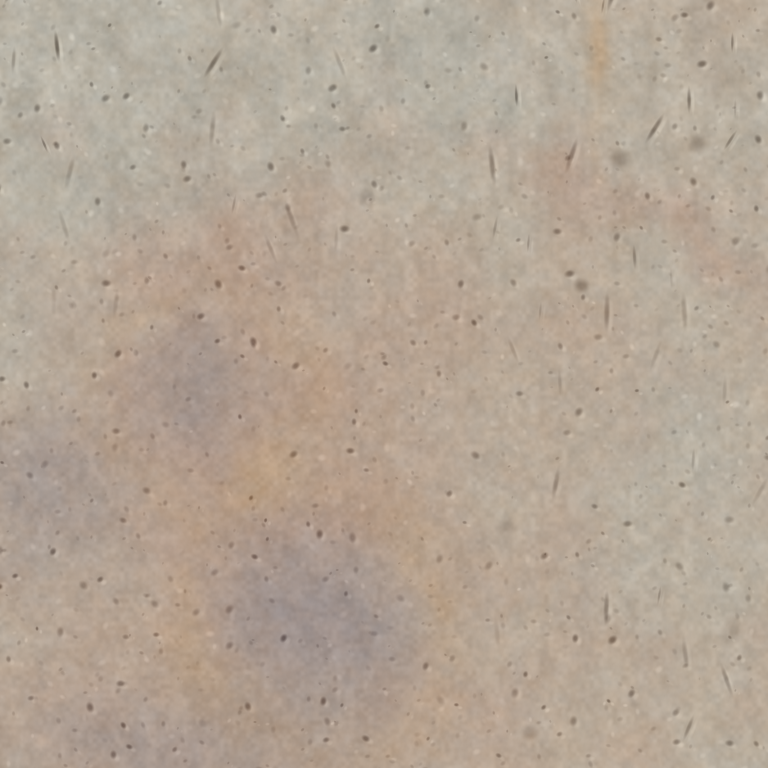
Reproduce this texture procedurally as a Shadertoy shader.

```glsl
float hash(vec2 p) {
    return fract(sin(dot(p, vec2(127.1, 311.7))) * 43758.5453);
}

vec2 hash2(vec2 p) {
    return vec2(hash(p), hash(p + 57.3));
}

float noise(vec2 p) {
    vec2 cell = floor(p);
    vec2 f = fract(p);
    f = f * f * (3.0 - 2.0 * f);
    float low = mix(hash(cell), hash(cell + vec2(1, 0)), f.x);
    float high = mix(hash(cell + vec2(0, 1)), hash(cell + vec2(1, 1)), f.x);
    return mix(low, high, f.y);
}

// Layered noise, centred on zero
float fbm(vec2 p) {
    float sum = 0.0;
    float amplitude = 0.5;
    for (int i = 0; i < 5; i++) {
        sum += amplitude * (noise(p) - 0.5);
        p = mat2(1.6, 1.2, -1.2, 1.6) * p + 13.7;
        amplitude *= 0.5;
    }
    return sum;
}

float blob(vec2 p, vec2 center, vec2 radius) {
    vec2 d = (p - center) / radius;
    return exp(-dot(d, d));
}

float ring(vec2 p, vec2 center, float radius, float width) {
    float d = (length(p - center) - radius) / width;
    return exp(-d * d);
}

// Scattered soft ellipses, half size given in cells
float pits(vec2 p, float cells, vec2 size, float chance, float tilt) {
    vec2 q = p * cells;
    vec2 home = floor(q);
    float depth = 0.0;
    for (int y = -1; y <= 1; y++) {
        for (int x = -1; x <= 1; x++) {
            vec2 cell = home + vec2(x, y);
            vec2 d = q - cell - hash2(cell + cells);
            float angle = (hash(cell + 9.1) - 0.6) * tilt;
            float c = cos(angle);
            float s = sin(angle);
            d = mat2(c, -s, s, c) * d;
            d /= size * mix(0.5, 1.2, hash(cell + 4.7));
            float present = step(hash(cell + 21.9), chance);
            float strength = mix(0.3, 1.0, hash(cell + 33.3));
            depth = max(depth, present * strength * (1.0 - smoothstep(0.2, 1.3, length(d))));
        }
    }
    return depth;
}

// Pits with a faint bright rim on the lower right
float relief(vec2 p, float cells, vec2 size, float chance, float tilt) {
    float dark = pits(p, cells, size, chance, tilt);
    float lit = pits(p + vec2(-0.005, 0.004), cells, size, chance, tilt);
    return dark - 0.3 * lit * (1.0 - dark);
}

void mainImage(out vec4 fragColor, in vec2 fragCoord) {
    vec2 uv = fragCoord / iResolution.xy;
    vec2 warp = vec2(fbm(uv * 6.0), fbm(uv * 6.0 + 40.0));
    vec2 p = uv + 0.12 * warp;

    const vec3 beige = vec3(0.725, 0.672, 0.605);
    const vec3 coolGrey = vec3(0.715, 0.695, 0.645);
    const vec3 rust = vec3(0.705, 0.595, 0.525);
    const vec3 mauve = vec3(0.595, 0.555, 0.55);
    const vec3 ochre = vec3(0.745, 0.63, 0.50);
    const vec2 upperSpot = vec2(0.26, 0.47);
    const vec2 lowerSpot = vec2(0.41, 0.19);

    // Bare concrete
    float cool = blob(p, vec2(0.08, 0.92), vec2(0.40, 0.36));
    cool += 0.7 * blob(p, vec2(0.65, 0.90), vec2(0.40, 0.18));
    cool += 0.5 * blob(p, vec2(0.95, 0.30), vec2(0.14, 0.35));
    cool += 1.2 * fbm(uv * 9.0 + 5.0);
    vec3 color = mix(beige, coolGrey, clamp(cool, 0.0, 1.0));

    // Rust stains
    float stain = 0.75 * blob(p, vec2(0.36, 0.42), vec2(0.29, 0.27));
    stain += 0.5 * blob(p, vec2(0.27, 0.67), vec2(0.10, 0.07));
    stain += 0.45 * blob(p, vec2(0.35, 0.05), vec2(0.45, 0.22));
    float band = (p.y - 0.78 + 0.35 * (p.x - 0.62)) / 0.045;
    stain += 0.5 * exp(-band * band) * smoothstep(0.5, 0.75, p.x);
    stain += 0.7 * fbm(uv * 12.0 + 17.0);
    color = mix(color, rust, clamp(stain, 0.0, 0.9));

    // Ochre halos and run
    float halo = 0.45 * ring(p, lowerSpot, 0.165, 0.035);
    halo += 0.22 * ring(p, upperSpot, 0.14, 0.03);
    halo += 0.6 * blob(p, vec2(0.785, 0.97), vec2(0.018, 0.17));
    color = mix(color, ochre, clamp(halo * (1.0 + 2.0 * fbm(uv * 14.0)), 0.0, 0.8));

    // Mauve cores
    float core = 0.85 * blob(p, lowerSpot, vec2(0.115));
    core += 0.6 * blob(p, upperSpot, vec2(0.07, 0.085));
    core += 0.55 * blob(p, vec2(0.03, 0.36), vec2(0.11, 0.13));
    core += 0.5 * blob(p, vec2(0.20, 0.02), vec2(0.20, 0.07));
    color = mix(color, mauve, clamp(core, 0.0, 0.9));

    // Grain, coarser toward the top
    float rough = smoothstep(0.45, 0.95, uv.y);
    color += 0.085 * fbm(uv * vec2(75.0, 60.0));
    color += 0.045 * (noise(uv * 170.0) - 0.5);
    color += mix(0.03, 0.11, rough) * fbm(uv * vec2(32.0, 20.0) + 70.0);
    color += vec3(0.03, 0.0, -0.03) * fbm(uv * 55.0 + 90.0);

    // Pinholes, scratches and rare deep holes
    float scarred = max(rough, 0.6 * smoothstep(0.55, 0.8, uv.x));
    float wear = 0.22 * relief(uv, 26.0, vec2(0.11, 0.15), 0.38, 3.0);
    wear += 0.10 * relief(uv, 48.0, vec2(0.14, 0.20), 0.3, 3.0);
    wear += 0.26 * scarred * relief(uv, 13.0, vec2(0.045, 0.26), 0.4, 1.0);
    wear += 0.30 * scarred * relief(uv, 7.0, vec2(0.09, 0.10), 0.12, 3.0);
    color -= wear * vec3(1.0, 1.02, 0.98);

    // Pale flecks
    color += 0.07 * pits(uv + 0.37, 30.0, vec2(0.12, 0.17), 0.3, 3.0);

    fragColor = vec4(clamp(color, 0.0, 1.0), 1.0);
}
```
